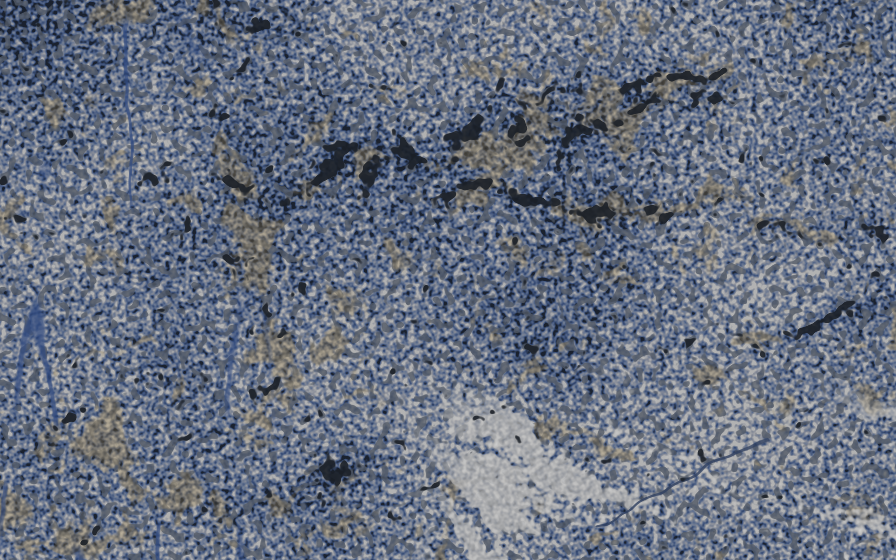
Give the GLSL for this texture, as a WebGL 2 fragment shader.

```glsl
#version 300 es
precision highp float;

uniform vec2 u_resolution;
out vec4 fragColor;

// Mineral colours, dark to light, then accents
const vec3 INK = vec3(0.10, 0.13, 0.18);
const vec3 NAVY = vec3(0.23, 0.31, 0.47);
const vec3 BLUE = vec3(0.39, 0.45, 0.56);
const vec3 HAZE = vec3(0.52, 0.54, 0.59);
const vec3 PALE = vec3(0.70, 0.70, 0.70);
const vec3 GREY = vec3(0.32, 0.35, 0.40);
const vec3 OCHRE = vec3(0.50, 0.46, 0.38);
const vec3 MICA = vec3(0.10, 0.12, 0.15);
const vec3 VEIN = vec3(0.19, 0.29, 0.50);

// Feature sizes, in cells per canvas height
const float GRAIN_COARSE = 85.0;
const float GRAIN_FINE = 150.0;
const float FLECK = 58.0;
const vec2 MICA_SCALE = vec2(14.0, 25.0);
const vec2 STREAK_SCALE = vec2(2.2, 21.0);
const vec2 VEIN_SCALE = vec2(7.0, 0.9);

const float NOISE_GAIN = 4.7;      // brings gradient noise to unit deviation
const float MICA_TILT = 0.30;
const float STREAK_TILT = -0.52;
const float CRACK_WIDTH = 0.0022;

float hash(vec2 cell) {
    vec3 q = fract(cell.xyx * 0.1031);
    q += dot(q, q.yzx + 33.33);
    return fract((q.x + q.y) * q.z);
}

float cornerSlope(vec2 cell, vec2 offset) {
    float angle = 6.2832 * hash(cell);
    return dot(vec2(cos(angle), sin(angle)), offset);
}

float gradientNoise(vec2 p) {
    vec2 i = floor(p), f = fract(p);
    vec2 w = f * f * f * (f * (f * 6.0 - 15.0) + 10.0);
    vec2 e = vec2(1.0, 0.0);
    float low = mix(cornerSlope(i, f), cornerSlope(i + e, f - e), w.x);
    float high = mix(cornerSlope(i + e.yx, f - e.yx), cornerSlope(i + 1.0, f - 1.0), w.x);
    return mix(low, high, w.y);
}

float fbm(vec2 p) {
    float sum = 0.0, amplitude = 1.0;
    for (int i = 0; i < 4; i++) {
        sum += amplitude * gradientNoise(p);
        p = mat2(1.6, 1.2, -1.2, 1.6) * p + 17.3;
        amplitude *= 0.55;
    }
    return sum;
}

vec2 rotate(vec2 p, float angle) {
    float c = cos(angle), s = sin(angle);
    return vec2(c * p.x + s * p.y, c * p.y - s * p.x);
}

float segmentDistance(vec2 p, vec2 a, vec2 b) {
    vec2 ab = b - a;
    return length(p - a - ab * clamp(dot(p - a, ab) / dot(ab, ab), 0.0, 1.0));
}

float band(vec2 p, vec2 a, vec2 b, float width) {
    float d = segmentDistance(p, a, b) / width;
    return exp(-d * d);
}

float ramp(float a, float b, float x) {
    return clamp((x - a) / (b - a), 0.0, 1.0);
}

vec3 stoneColour(float tone) {
    vec3 c = mix(INK, NAVY, ramp(-2.0, -0.98, tone));
    c = mix(c, BLUE, ramp(-0.98, -0.18, tone));
    c = mix(c, HAZE, ramp(-0.18, 0.62, tone));
    return mix(c, PALE, ramp(0.62, 1.65, tone));
}

void main() {
    vec2 p = gl_FragCoord.xy / u_resolution.y;
    vec2 warp = vec2(fbm(p * 5.0 + 3.7), fbm(p * 5.0 + 41.2));
    vec2 q = p + 0.06 * warp;
    float cloud = fbm(p * 2.6 + 11.0);

    // Dark seams and the ochre seam that falls from them
    float seams = band(q, vec2(0.48, 0.66), vec2(0.84, 0.73), 0.035);
    seams = max(seams, band(q, vec2(0.86, 0.75), vec2(1.25, 0.84), 0.055));
    seams = max(seams, band(q, vec2(0.86, 0.65), vec2(1.26, 0.64), 0.035));
    seams = max(seams, 0.75 * band(q, vec2(1.32, 0.56), vec2(1.62, 0.62), 0.025));
    seams = max(seams, 0.70 * band(q, vec2(1.36, 0.39), vec2(1.62, 0.46), 0.025));
    seams = max(seams, 0.80 * band(q, vec2(0.40, 0.07), vec2(0.66, 0.16), 0.025));
    seams = max(seams, 0.80 * band(q, vec2(0.38, 0.98), vec2(0.56, 0.97), 0.025));
    float fall = band(q, vec2(0.42, 0.74), vec2(0.49, 0.32), 0.045);
    float corner = band(q, vec2(0.0, 0.10), vec2(0.32, 0.12), 0.12);

    // Speckled ground
    float coarse = gradientNoise(p * GRAIN_COARSE);
    float fine = gradientNoise(rotate(p, 0.6) * GRAIN_FINE + 9.0);
    float grain = NOISE_GAIN * (0.68 * coarse + 0.52 * fine);
    float blueCorner = (1.0 - smoothstep(0.2, 0.9, q.x)) * smoothstep(0.65, 0.9, q.y);
    float tone = 0.1 + grain + 1.1 * cloud - 0.5 * blueCorner - 0.75 * seams - 0.3 * fall;
    vec3 colour = stoneColour(tone);
    float fleck = gradientNoise(rotate(p, 1.1) * FLECK + 23.0);
    colour = mix(colour, GREY, 0.8 * smoothstep(0.12, 0.28, fleck));

    // Ochre stains
    float stain = fbm(q * 12.0 + 7.0) + 0.15 * coarse;
    float stainReach = max(max(fall, 0.75 * seams), 0.7 * corner);
    float ochre = smoothstep(0.28, 0.58, stain + 0.5 * stainReach);
    colour = mix(colour, OCHRE * (1.0 + 0.16 * grain), 0.65 * ochre);

    // Pale slanting streaks at the lower right
    float streakArea = smoothstep(0.68, 0.84, q.x) * (1.0 - smoothstep(0.22, 0.34, q.y));
    float streak = gradientNoise(rotate(q, STREAK_TILT) * STREAK_SCALE + 5.0) + 0.3 * coarse;
    vec3 cream = PALE * (1.0 + 0.05 * grain);
    colour = mix(colour, cream, 0.85 * streakArea * smoothstep(0.1, 0.28, streak));

    // Steep blue veins on the left and one thin crack on the right
    float veinLine = abs(gradientNoise((p + 0.012 * warp) * VEIN_SCALE + 2.0));
    float veinArea = (1.0 - smoothstep(0.35, 0.55, p.x)) * smoothstep(-0.05, 0.2, cloud + 0.1);
    colour = mix(colour, VEIN, 0.75 * veinArea * (1.0 - smoothstep(0.01, 0.035, veinLine)));
    float crack = segmentDistance(p + 0.02 * warp, vec2(1.06, 0.06), vec2(1.37, 0.22));
    colour = mix(colour, NAVY * 0.8, 0.8 * (1.0 - smoothstep(0.5, 1.5, crack / CRACK_WIDTH)));

    // Black mica, dense in the seams and sparse elsewhere
    float mica = gradientNoise(rotate(q, MICA_TILT) * MICA_SCALE + 31.0) + 0.5 * fleck + 0.15 * coarse;
    float threshold = mix(0.50, 0.06, max(seams, 0.45 * fall));
    colour = mix(colour, MICA, 0.9 * smoothstep(threshold, threshold + 0.12, mica));

    fragColor = vec4(clamp(colour, 0.0, 1.0), 1.0);
}
```
